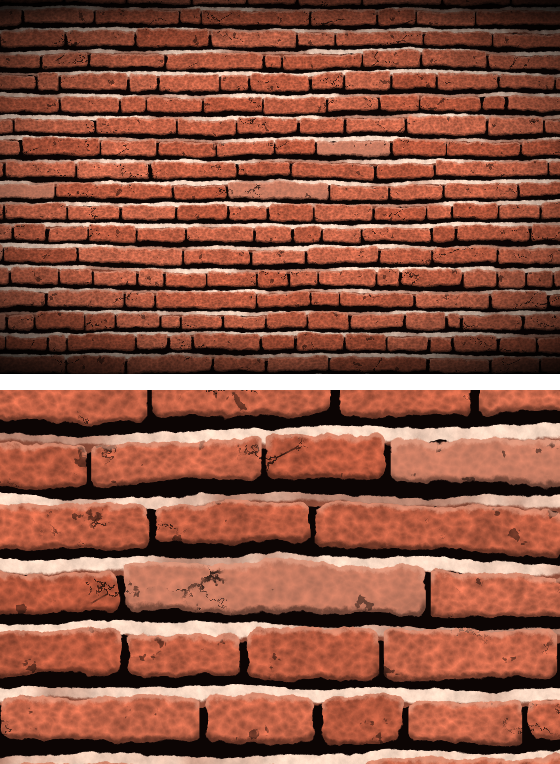
Top: the whole. Bottom: its middle third, enlarged.
Give the GLSL for this texture, as a WebGL 1 fragment shader.

```glsl
precision highp float;
uniform vec2 u_resolution;

float hash(vec2 p) {
  return fract(sin(dot(p, vec2(127.1, 311.7))) * 43758.5);
}

// Layered sines, roughly -1 to 1
float waves(vec2 p) {
  float sum = 0.0, amp = 0.55;
  for (int i = 0; i < 5; i++) {
    sum += amp * sin(p.x + 1.4 * sin(p.y * 0.8)) * cos(p.y + 1.2 * sin(p.x * 0.7));
    p = mat2(1.6, 1.2, -1.2, 1.6) * p + 2.3;
    amp *= 0.6;
  }
  return sum;
}

// Cellular noise: nearest and second nearest distance
vec2 cells(vec2 p) {
  vec2 cell = floor(p), nearest = vec2(9.0);
  for (int y = -1; y <= 1; y++) {
    for (int x = -1; x <= 1; x++) {
      vec2 c = cell + vec2(x, y);
      float d = length(c + vec2(hash(c), hash(c + 37.0)) - p);
      nearest = d < nearest.x ? vec2(d, nearest.x) : vec2(nearest.x, min(nearest.y, d));
    }
  }
  return nearest;
}

// Jittered position of a vertical joint
float joint(float i, float row) {
  return i + 0.74 * (hash(vec2(i, row)) - 0.5);
}

float roundBox(vec2 p, vec2 size, float radius) {
  vec2 q = abs(p) - size + radius;
  return length(max(q, 0.0)) + min(max(q.x, q.y), 0.0) - radius;
}

void main() {
  const float ROWS = 17.25;
  vec2 uv = gl_FragCoord.xy / u_resolution;
  vec2 p = gl_FragCoord.xy / u_resolution.y * ROWS;
  float px = 0.7 * ROWS / u_resolution.y;

  // Uneven courses
  p.y += 0.13 * waves(p * vec2(0.3, 0.5));
  float row = floor(p.y), y = p.y - row;

  // Bricks of varied length, each course with its own average
  float len = mix(1.75, 3.5, hash(vec2(row, 5.0)));
  float u = p.x / len + 20.0 * hash(vec2(row, 9.0));
  float id = floor(u);
  if (u < joint(id, row)) id -= 1.0;
  else if (u >= joint(id + 1.0, row)) id += 1.0;
  float left = (u - joint(id, row)) * len;
  float right = (joint(id + 1.0, row) - u) * len;
  vec2 brick = vec2(id, row);
  float tone = hash(brick + 3.0);

  // Worn brick outline
  float rough = waves(p * 2.4 + row * 4.0 + id * 1.7);
  float fine = waves(p * 10.0);
  float bottom = 0.05 + 0.09 * hash(brick + 11.0);
  float top = 0.72 + 0.15 * hash(brick + 17.0);
  float gap = mix(0.025, 0.065, hash(brick + 23.0));
  vec2 size = vec2(0.5 * (left + right) - gap, 0.5 * (top - bottom));
  vec2 local = vec2(0.5 * (left - right), y - 0.5 * (top + bottom));
  float d = roundBox(local, size, 0.14) + 0.075 * rough + 0.022 * fine;
  d = max(d, max(0.02 + 0.03 * tone - min(left, right), 0.02 - y));
  float brickMask = 1.0 - smoothstep(-px, px, d);

  // Pale mortar ledge, thick in long runs and thin between them
  float run = smoothstep(-0.5, 0.2, waves(vec2(p.x * 0.45, row * 5.0)));
  float ledgeTop = 0.87 + 0.07 * run + 0.05 * waves(vec2(p.x * 1.6, row * 7.0)) + 0.022 * fine;
  ledgeTop = min(ledgeTop, 0.985);
  float ledgeLow = 0.66 + 0.1 * waves(p * 3.0 + 8.0);
  float ledge = smoothstep(-px, px, ledgeTop - y) * smoothstep(-px, px, y - ledgeLow);
  float lit = smoothstep(-0.03, 0.03, y - ledgeTop + 0.11 + 0.1 * run + 0.05 * fine);
  vec3 mortar = mix(vec3(0.50, 0.27, 0.20), vec3(0.92, 0.80, 0.72), lit * (0.4 + 0.6 * run));
  mortar *= 1.0 + 0.1 * fine;

  // Clay face: mottling, grain, chips and cracks
  vec2 grain = cells(p * vec2(7.0, 9.0) + 0.4 * rough);
  vec2 plates = cells(p * vec2(0.7, 1.3) + 0.15 * fine + 40.0);
  vec3 clay = mix(vec3(0.67, 0.32, 0.22), vec3(0.77, 0.41, 0.30), tone);
  clay *= 1.0 + 0.1 * rough + 0.15 * fine;
  clay *= 0.83 + 0.33 * grain.x;
  clay = mix(clay, vec3(0.78, 0.56, 0.47), 0.5 * step(0.97, hash(brick + 29.0)));
  float crack = 1.0 - smoothstep(0.01, 0.04, plates.y - plates.x);
  clay *= 1.0 - 0.7 * crack * smoothstep(0.2, 0.5, waves(p * 0.9 + 15.0));
  clay *= 1.0 - 0.45 * smoothstep(0.68, 0.78, waves(p * 3.5 + 31.0));

  // Lit upper edge, shaded lower edge
  float rim = smoothstep(-0.11, -0.03, d + 0.03 * fine);
  clay = mix(clay, vec3(0.87, 0.63, 0.53), 0.55 * rim * smoothstep(0.08, 0.25, local.y));
  clay *= 1.0 - 0.45 * rim * smoothstep(-0.1, -0.3, local.y);

  vec3 color = vec3(0.045, 0.018, 0.015);
  color = mix(color, mortar, ledge);
  color = mix(color, clay, brickMask);

  // Darkened borders
  vec2 v = abs(uv * 2.0 - 1.0);
  float vignette = smoothstep(0.55, 1.4, length(v * vec2(0.9, 1.0)));
  color *= 1.07 - 0.78 * vignette - 0.2 * smoothstep(0.8, 1.0, v.y);
  gl_FragColor = vec4(max(color, 0.0), 1.0);
}
```
